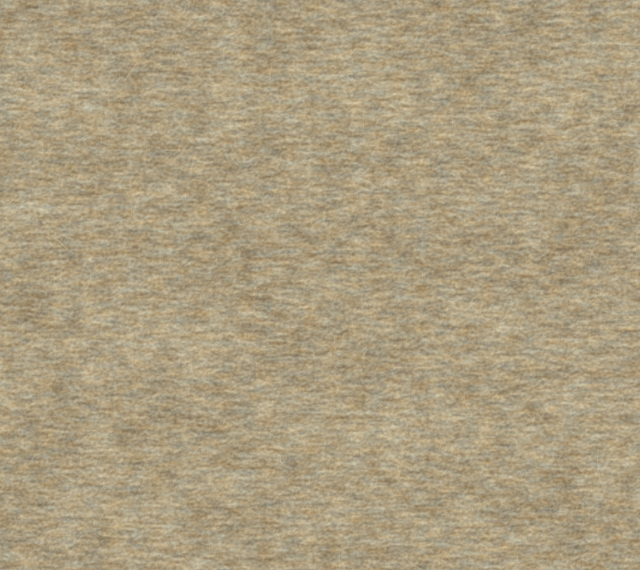
This texture is drawn by a Shadertoy shader. Its source:

```glsl
// Heathered wool cloth: short horizontal yarn streaks over soft mottling.
// Layers of stretched gradient noise set the tone, noise contours give the
// felted fuzz, and a jittered grid scatters a few loose curved hairs.

const float TAU = 6.2831853;
const vec3 SHADE_WOOL = vec3(0.58, 0.52, 0.41);
const vec3 PALE_WOOL = vec3(0.75, 0.70, 0.58);
const vec3 HAIR_COLOR = vec3(0.80, 0.75, 0.62);
const vec3 WARM_TINT = vec3(0.045, 0.0, -0.05);

float hash(vec2 p) {
    vec3 q = fract(p.xyx * vec3(0.1031, 0.1030, 0.0973));
    q += dot(q, q.yzx + 33.33);
    return fract((q.x + q.y) * q.z);
}

vec2 direction(float turn) {
    return vec2(cos(TAU * turn), sin(TAU * turn));
}

vec2 rotate(vec2 p, float turn) {
    vec2 d = direction(turn);
    return vec2(dot(p, d), dot(p, vec2(-d.y, d.x)));
}

float corner(vec2 cell, vec2 offset) {
    return dot(direction(hash(cell)), offset);
}

// Signed gradient noise with zero mean.
float noise(vec2 p) {
    vec2 i = floor(p), f = fract(p);
    vec2 w = f * f * f * (f * (f * 6.0 - 15.0) + 10.0);
    vec2 e = vec2(1.0, 0.0);
    float low = mix(corner(i, f), corner(i + e, f - e), w.x);
    float high = mix(corner(i + e.yx, f - e.yx), corner(i + 1.0, f - 1.0), w.x);
    return mix(low, high, w.y);
}

// Noise with its own frequency on each axis and a seed shift.
float layer(vec2 uv, vec2 frequency, float seed) {
    return noise(uv * frequency + seed * vec2(17.3, 31.7));
}

// Thin curling strands along the zero contours of noise, broken by a mask.
float fuzz(vec2 uv, float frequency, float width, float seed) {
    float strand = abs(layer(uv, vec2(frequency), seed));
    float mask = smoothstep(-0.1, 0.25, layer(uv, vec2(frequency * 0.8), seed + 5.0));
    return (1.0 - smoothstep(0.0, width, strand)) * mask;
}

// Yarn tone: broad mottling, streaks, knitted rows and fine grain.
float yarnTone(vec2 uv) {
    float mottle = 0.05 * layer(uv, vec2(5.0, 7.0), 1.0);
    float patches = 0.075 * layer(uv, vec2(17.0, 38.0), 2.0);
    float streaks = 0.12 * layer(uv, vec2(36.0, 125.0), 3.0);
    float grain = 0.09 * layer(uv, vec2(115.0, 190.0), 4.0)
                + 0.07 * layer(rotate(uv, 0.09), vec2(160.0, 205.0), 5.0);
    float wobble = 1.2 * layer(uv, vec2(11.0, 14.0), 6.0);
    float rowMask = smoothstep(-0.2, 0.4, layer(uv, vec2(24.0, 60.0), 7.0));
    float rows = 0.022 * rowMask * sin(TAU * (uv.y * 88.0 + wobble));
    return mottle + patches + streaks + grain + rows;
}

// Coverage of sparse bent hairs, one candidate per grid cell.
float looseHairs(vec2 uv, float cells, float chance, float width, float pixel) {
    vec2 home = floor(uv * cells);
    float cover = 0.0;
    for (int y = -1; y <= 1; y++) {
        for (int x = -1; x <= 1; x++) {
            vec2 cell = home + vec2(x, y);
            float pick = hash(cell + 71.0);
            vec2 center = cell + vec2(hash(cell + 11.0), hash(cell + 23.0));
            vec2 p = rotate(uv - center / cells, hash(cell + 37.0));
            float reach = mix(0.15, 0.42, hash(cell + 53.0)) / cells;
            float bend = (hash(cell + 91.0) - 0.5) * 1.6 * cells;
            float slope = 2.0 * bend * p.x;
            float d = abs(p.y - bend * p.x * p.x) / sqrt(1.0 + slope * slope);
            float line = 1.0 - smoothstep(width - 0.5 * pixel, width + pixel, d);
            float taper = 1.0 - smoothstep(0.5 * reach, reach, abs(p.x));
            cover = max(cover, line * taper * step(pick, chance));
        }
    }
    return cover;
}

void mainImage(out vec4 fragColor, in vec2 fragCoord) {
    vec2 uv = fragCoord / iResolution.y;
    float pixel = 1.0 / iResolution.y;

    // Wool shade from yarn and felted surface strands.
    float tone = yarnTone(uv);
    tone += 0.035 * (fuzz(uv, 48.0, 0.07, 8.0) - 0.06);
    tone += 0.030 * (fuzz(rotate(uv, 0.13), 62.0, 0.08, 9.0) - 0.07);
    tone -= 0.030 * (fuzz(rotate(uv, 0.31), 55.0, 0.07, 10.0) - 0.06);
    vec3 color = mix(SHADE_WOOL, PALE_WOOL, 0.54 + tone / 0.17);

    // Heathered fibres drift between warm brown and cool grey.
    float heather = layer(uv, vec2(26.0, 75.0), 11.0)
                  + 0.6 * layer(uv, vec2(70.0, 140.0), 12.0);
    color += WARM_TINT * heather;

    // Loose pale hairs, short ones common and long ones rare.
    float hairs = 0.32 * looseHairs(uv, 22.0, 0.35, 0.0005, pixel);
    hairs = max(hairs, 0.45 * looseHairs(uv + 3.7, 9.0, 0.18, 0.0006, pixel));
    color = mix(color, HAIR_COLOR, hairs);

    fragColor = vec4(clamp(color, 0.0, 1.0), 1.0);
}
```
